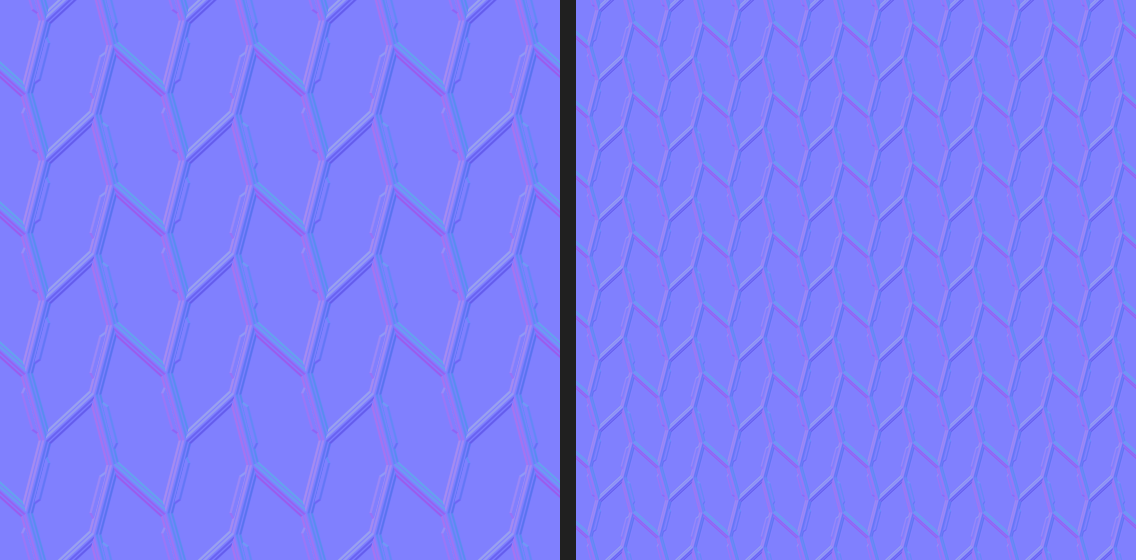
Left, the tile; right, the same tile 2 across and 2 down.
This texture map is drawn by a three.js fragment shader. Its source:

```glsl
varying vec2 vUv;

const float REPEATS = 4.0;

// Mesh joints, in units of one cell
const vec2 LEFT_LOW = vec2(0.189, 0.333);
const vec2 LEFT_HIGH = vec2(0.323, 0.854);
const vec2 RIGHT_LOW = vec2(0.677, 0.182);
const vec2 RIGHT_HIGH = vec2(0.807, 0.677);
const vec2 STEP_X = vec2(1.0, 0.0);
const vec2 STEP_Y = vec2(0.0, 1.0);

// Wire section
const float CORE_RADIUS = 0.014;
const float RIM_RADIUS = 0.038;
const float RIM_HEIGHT = 1.2;
const float BEVEL = 0.011;

// Twist wrapped along one side of the steep wires
const float TWIST_REACH = 0.068;
const float TWIST_HALF_LENGTH = 0.135;
const float TWIST_HEIGHT = 0.85;
const float TWIST_TAPER = 1.2;
const float LEFT_SLIDE = 0.015;
const float RIGHT_SLIDE = -0.02;

// Relief and encoding
const float SAMPLE_STEP = 0.003;
const vec2 RELIEF = vec2(0.0042, 0.0050);
const float BLUE_LEVEL = 0.995;
const float BLUE_DROP = 0.6;

// 1 inside a shape, 0 outside, with a soft bevel
float rise(float d) {
  return 1.0 - smoothstep(-BEVEL, BEVEL, d);
}

// Adds a wire from a to b; side is -1 or 1 for a twist, 0 for none
void addWire(vec2 p, vec2 a, vec2 b, float side, float slide,
             inout float wire, inout float twist) {
  vec2 q = p - 0.5 * (a + b);
  q -= floor(q + 0.5);
  float halfLength = 0.5 * length(b - a);
  vec2 dir = normalize(b - a);
  float along = dot(q, dir);
  float across = dot(q, vec2(-dir.y, dir.x));

  float beyond = max(abs(along) - halfLength, 0.0);
  wire = min(wire, length(vec2(beyond, across)));

  if (side != 0.0) {
    across *= side;
    float outer = across - TWIST_REACH;
    float ends = abs(along - slide) - TWIST_HALF_LENGTH + TWIST_TAPER * outer;
    ends /= length(vec2(1.0, TWIST_TAPER));
    twist = min(twist, max(max(outer, -across), ends));
  }
}

float height(vec2 p) {
  float wire = 1.0;
  float twist = 1.0;

  // Steep zigzag columns
  addWire(p, LEFT_LOW, LEFT_HIGH - STEP_Y, -1.0, LEFT_SLIDE, wire, twist);
  addWire(p, LEFT_HIGH, LEFT_LOW, 1.0, LEFT_SLIDE, wire, twist);
  addWire(p, RIGHT_HIGH, RIGHT_LOW, -1.0, RIGHT_SLIDE, wire, twist);
  addWire(p, RIGHT_LOW, RIGHT_HIGH - STEP_Y, 1.0, RIGHT_SLIDE, wire, twist);

  // Diagonal links between columns
  addWire(p, LEFT_HIGH, RIGHT_LOW + STEP_Y, 0.0, 0.0, wire, twist);
  addWire(p, RIGHT_HIGH, LEFT_LOW + STEP_X, 0.0, 0.0, wire, twist);

  float rim = RIM_HEIGHT * rise(wire - RIM_RADIUS);
  return max(rim, TWIST_HEIGHT * rise(twist)) + rise(wire - CORE_RADIUS);
}

void main() {
  vec2 p = fract(vUv * REPEATS);
  vec2 e = vec2(SAMPLE_STEP, 0.0);
  vec2 slope = vec2(height(p + e.xy) - height(p - e.xy),
                    height(p + e.yx) - height(p - e.yx)) / (2.0 * SAMPLE_STEP);

  // Red rises toward the left, green toward the top
  vec2 tilt = normalize(vec3(slope * RELIEF * vec2(1.0, -1.0), 1.0)).xy;
  float blue = BLUE_LEVEL - BLUE_DROP * dot(tilt, tilt);
  gl_FragColor = vec4(0.5 + 0.5 * tilt, blue, 1.0);
}
```
